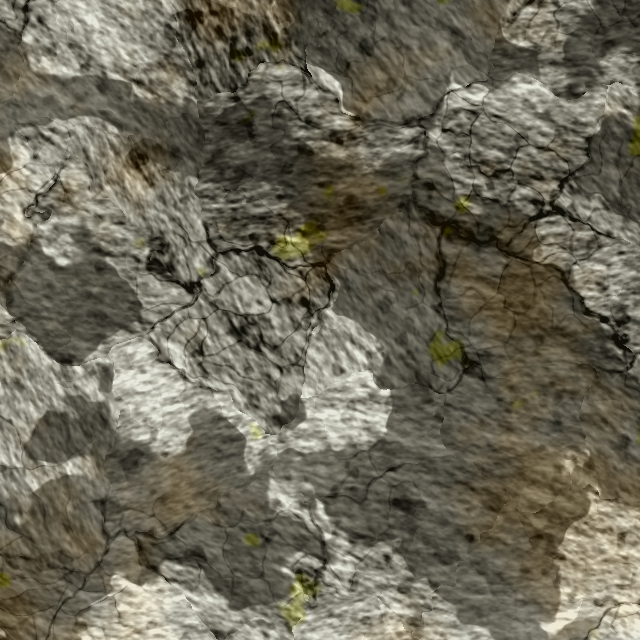
Reproduce this texture procedurally as a WebGL 2 fragment shader.

```glsl
#version 300 es
precision highp float;
// Weathered grey cliff face: tilted slabs, layered relief, cracks and hard shadows.

uniform vec2 u_resolution;
out vec4 fragColor;

const vec3 DARK_STONE = vec3(0.15, 0.145, 0.11);
const vec3 PALE_STONE = vec3(0.76, 0.76, 0.71);
const vec3 OCHRE_TINT = vec3(0.045, 0.005, -0.05);
const vec3 MOSS_TINT = vec3(0.02, 0.03, -0.14);
const vec2 LIGHT_DIR = vec2(0.45, 0.89);

struct Facet {
    vec2 id;      // lattice cell that owns the slab
    vec2 offset;  // position relative to the slab centre
    float edge;   // distance measure to the nearest joint
};

float hash(vec2 p) {
    vec3 q = fract(p.xyx * 0.1031);
    q += dot(q, q.yzx + 33.33);
    return fract((q.x + q.y) * q.z);
}

vec2 hash2(vec2 p) {
    return vec2(hash(p), hash(p + 57.3));
}

mat2 rotation(float angle) {
    float c = cos(angle), s = sin(angle);
    return mat2(c, -s, s, c);
}

float noise(vec2 p) {
    vec2 i = floor(p), f = fract(p);
    f = f * f * (3.0 - 2.0 * f);
    float low = mix(hash(i), hash(i + vec2(1, 0)), f.x);
    float high = mix(hash(i + vec2(0, 1)), hash(i + vec2(1, 1)), f.x);
    return mix(low, high, f.y);
}

float fbm(vec2 p, int octaves, float gain) {
    float sum = 0.0, total = 0.0, weight = 1.0;
    for (int i = 0; i < octaves; i++) {
        sum += weight * noise(p);
        total += weight;
        weight *= gain;
        p = rotation(0.35) * p * 2.03 + 17.7;
    }
    return sum / total;
}

// Cellular slabs with jittered centres
Facet facetAt(vec2 p) {
    vec2 base = floor(p);
    float nearest = 9.0, second = 9.0;
    Facet facet = Facet(base, vec2(0.0), 0.0);
    for (int y = -1; y <= 1; y++) {
        for (int x = -1; x <= 1; x++) {
            vec2 id = base + vec2(x, y);
            vec2 offset = p - id - hash2(id);
            float d = length(offset);
            if (d < nearest) {
                second = nearest;
                nearest = d;
                facet.id = id;
                facet.offset = offset;
            } else {
                second = min(second, d);
            }
        }
    }
    facet.edge = second - nearest;
    return facet;
}

// Flat slab brightness plus a gradient across its tilt
float facetShade(Facet facet) {
    vec2 tilt = hash2(facet.id + 8.1) - 0.5;
    return hash(facet.id + 3.7) - 0.5 + 0.7 * dot(facet.offset, tilt);
}

// Slope of the layered surface towards the light
float relief(vec2 p, float angle, vec2 scale, float reach) {
    mat2 turn = rotation(angle);
    float here = fbm(turn * p * scale.x * vec2(1.0, scale.y), 4, 0.62);
    vec2 lit = p + LIGHT_DIR * reach;
    return here - fbm(turn * lit * scale.x * vec2(1.0, scale.y), 4, 0.62);
}

// Dark broken joint between slabs
float joint(Facet facet, float width, float presence) {
    return (1.0 - smoothstep(width * 0.2, width, facet.edge)) * presence;
}

void main() {
    vec2 p = gl_FragCoord.xy / u_resolution.y;

    // Ragged outlines
    vec2 warp = vec2(fbm(p * 9.0, 4, 0.55), fbm(p * 9.0 + 41.0, 4, 0.55)) - 0.5;
    vec2 ragged = p + 0.13 * warp;
    Facet slab = facetAt(ragged * 4.6 + 2.0);
    Facet chip = facetAt(rotation(-0.6) * ragged * vec2(15.0, 19.0));

    // Bedding direction changes from slab to slab
    float bedding = -0.4 + 1.5 * (hash(slab.id + 5.0) - 0.5);
    float layers = relief(p + 0.015 * warp, bedding, vec2(11.0, 2.3), 0.006);
    float grain = fbm(rotation(bedding) * p * vec2(85.0, 150.0), 2, 0.8) - 0.5;
    float region = fbm(p * 3.0 + 23.0, 3, 0.5) - 0.5;

    // Sunlit stone, paler towards the foot
    float tone = 0.58 + 0.55 * region + 0.1 * (0.5 - p.y);
    tone += 0.17 * facetShade(slab) + 0.15 * facetShade(chip);
    tone += 1.6 * layers + 0.42 * grain;

    // Pits and joints
    float pits = 1.0 - smoothstep(0.2, 0.36, fbm(p * 38.0, 2, 0.6));
    float broken = smoothstep(0.42, 0.6, noise(p * 7.0 + 11.0));
    tone -= 0.2 * pits;
    tone -= 0.3 * joint(slab, 0.06, broken) + 0.16 * joint(chip, 0.12, broken);

    // Crisp cast shadows under overhangs
    float cover = fbm(rotation(-0.6) * ragged * vec2(4.2, 6.0) + 6.0, 4, 0.48);
    float shadow = 1.0 - smoothstep(0.44, 0.47, cover);
    tone = mix(tone, 0.06 + 0.42 * tone, shadow * 0.92);

    // Mineral colour
    float level = clamp((tone - 0.14) / 0.61, -0.15, 1.25);
    vec3 color = mix(DARK_STONE, PALE_STONE, level);
    float ochre = smoothstep(0.45, 0.75, fbm(p * 5.0 + 71.0, 4, 0.6));
    float moss = smoothstep(0.76, 0.86, fbm(p * 13.0 + 90.0, 3, 0.5));
    color += OCHRE_TINT * ochre + MOSS_TINT * moss;
    color += vec3(0.012, 0.004, -0.006) * (1.0 - abs(2.0 * level - 1.0));

    fragColor = vec4(clamp(color, 0.0, 1.0), 1.0);
}
```
